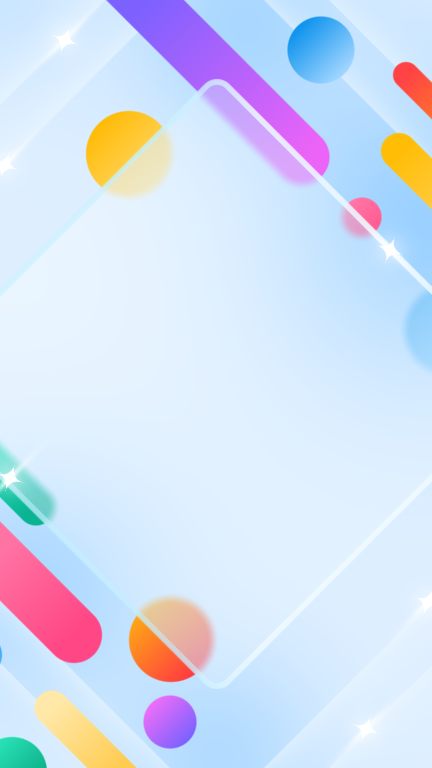
A Shadertoy shader for this background:

```glsl
// A frosted glass diamond over pale blue, ringed by glossy discs and diagonal pills.
// Distance functions draw each part; inside the glass, edges soften and colours pale.
// The canvas is 7.68 units high, with nested diamond bands and star glints on top.

float pixelSize;
float glass;

// Blends a shape over the scene, hazy where the glass covers it.
void paint(inout vec3 scene, float dist, vec3 tint, float haze) {
    float soft = mix(pixelSize, 0.065, glass);
    float cover = 1.0 - smoothstep(-soft, soft, dist);
    scene = mix(scene, tint, cover * (1.0 - haze * glass));
}

// Disc with a gradient along the given direction.
void disc(inout vec3 scene, vec2 q, float radius, vec2 dir, vec3 from, vec3 to, float haze) {
    float t = clamp(dot(q, normalize(dir)) / (2.0 * radius) + 0.5, 0.0, 1.0);
    paint(scene, length(q) - radius, mix(from, to, t), haze);
}

// Endless pill with one round cap; its tail runs down-right (1) or up-left (-1).
void pill(inout vec3 scene, vec2 q, float radius, float tail, float span, vec3 cap, vec3 far, float haze) {
    float along = tail * dot(q, vec2(0.7071, -0.7071));
    float across = dot(q, vec2(0.7071));
    float dist = length(vec2(across, min(along, 0.0))) - radius;
    paint(scene, dist, mix(cap, far, clamp(along / span, 0.0, 1.0)), haze);
}

float blob(vec2 q, float spread) {
    return exp(-dot(q, q) / spread);
}

// Four-pointed star with a thin streak of light along one diagonal.
float glint(vec2 q, float slope) {
    vec2 s = vec2(q.x + slope * q.y, q.y - slope * q.x) * 0.7071;
    float streak = 0.55 * exp(-s.x * s.x / 0.12 - s.y * s.y / 0.0009);
    float halo = 0.35 * blob(q, 0.025);
    q = mat2(0.94, 0.34, -0.34, 0.94) * q;
    float star = 1.0 - (sqrt(abs(q.x)) + sqrt(abs(q.y))) / sqrt(0.18);
    return streak + halo + smoothstep(0.0, 0.25, star);
}

void mainImage(out vec4 fragColor, in vec2 fragCoord) {
    pixelSize = 7.68 / iResolution.y;
    vec2 p = fragCoord * pixelSize;
    vec2 c = p - vec2(2.17, 3.84);

    // Rounded diamond of glass
    vec2 box = abs(vec2(c.x + c.y, c.y - c.x) * 0.7071) - 2.03;
    float pane = length(max(box, 0.0)) + min(max(box.x, box.y), 0.0) - 0.17;
    glass = 1.0 - smoothstep(-pixelSize, pixelSize, pane);

    // Pale ground with soft pools of blue
    float blue = blob(p - vec2(4.3, 5.45), 2.5)
               + 0.75 * blob(p - vec2(0.3, 1.8), 1.5)
               + 0.65 * blob(p - vec2(2.2, 0.1), 1.1)
               + 0.75 * blob(p - vec2(2.4, 7.5), 1.2)
               + 0.3 * blob(p - vec2(0.0, 7.7), 0.9);
    vec3 scene = mix(vec3(0.87, 0.935, 1.0), vec3(0.61, 0.82, 1.0), min(blue, 1.0));

    // Bands of light fading outward from two larger diamonds
    for (int i = 0; i < 2; i++) {
        float e = (abs(c.x) + abs(c.y) - 4.31 - 0.65 * float(i)) * 0.7071;
        float edge = smoothstep(-pixelSize, pixelSize, e);
        scene = mix(scene, vec3(0.93, 0.97, 1.0), edge * 0.6 * exp(-max(e, 0.0) / 0.22));
    }
    float paleSide = blob(p - vec2(0.2, 4.9), 4.0);
    scene = mix(scene, vec3(0.95, 0.98, 1.0), glass * (0.24 + 0.3 * paleSide));

    // Pills
    pill(scene, p - vec2(3.02, 6.11), 0.275, -1.0, 2.2, vec3(0.92, 0.39, 0.97), vec3(0.49, 0.38, 1.0), 0.5);
    pill(scene, p - vec2(4.06, 6.93), 0.13, 1.0, 0.55, vec3(1.0, 0.26, 0.27), vec3(1.0, 0.45, 0.18), 0.5);
    pill(scene, p - vec2(3.99, 6.17), 0.18, 1.0, 0.6, vec3(1.0, 0.74, 0.02), vec3(1.0, 0.79, 0.22), 0.5);
    pill(scene, p - vec2(0.36, 2.61), 0.185, -1.0, 0.6, vec3(0.04, 0.70, 0.57), vec3(0.08, 0.84, 0.69), 0.5);
    pill(scene, p - vec2(0.74, 1.33), 0.28, -1.0, 1.1, vec3(1.0, 0.28, 0.52), vec3(1.0, 0.45, 0.64), 0.5);
    pill(scene, p - vec2(0.52, 0.60), 0.175, 1.0, 0.9, vec3(1.0, 0.91, 0.66), vec3(1.0, 0.80, 0.32), 0.5);

    // Discs
    vec2 fall = vec2(1.0, -1.0);
    disc(scene, p - vec2(1.29, 6.14), 0.43, fall, vec3(1.0, 0.73, 0.02), vec3(1.0, 0.86, 0.46), 0.6);
    disc(scene, p - vec2(3.21, 7.18), 0.335, fall, vec3(0.04, 0.57, 0.93), vec3(0.64, 0.84, 1.0), 0.5);
    disc(scene, p - vec2(3.62, 5.51), 0.195, fall, vec3(1.0, 0.47, 0.66), vec3(1.0, 0.35, 0.56), 0.45);
    disc(scene, p - vec2(4.50, 4.38), 0.45, fall, vec3(0.42, 0.75, 0.97), vec3(0.66, 0.86, 1.0), 0.4);
    disc(scene, p - vec2(1.71, 1.28), 0.42, fall, vec3(1.0, 0.66, 0.08), vec3(1.0, 0.22, 0.26), 0.55);
    disc(scene, p - vec2(1.70, 0.46), 0.265, fall, vec3(0.93, 0.43, 0.97), vec3(0.48, 0.38, 1.0), 0.5);
    disc(scene, p - vec2(0.12, -0.04), 0.35, fall, vec3(0.17, 0.90, 0.73), vec3(0.03, 0.65, 0.50), 0.5);
    disc(scene, p - vec2(-0.20, 1.13), 0.22, fall, vec3(0.1, 0.6, 0.94), vec3(0.3, 0.7, 0.97), 0.5);

    // Bright rim, tinted cyan on the left
    float rim = 1.0 - smoothstep(0.022, 0.022 + 1.5 * pixelSize, abs(pane + 0.02));
    float rightSide = smoothstep(-0.5, 0.5, c.x);
    vec3 rimColor = mix(vec3(0.76, 0.94, 1.0), vec3(0.94, 0.98, 1.0), rightSide);
    scene = mix(scene, rimColor, rim * mix(0.55, 0.8, rightSide));

    // Glints: position and slope of the streak
    vec3 glints[6] = vec3[6](
        vec3(0.65, 7.28, 1.0), vec3(0.05, 6.03, 1.0), vec3(3.90, 5.18, -1.0),
        vec3(4.28, 1.66, 1.0), vec3(3.66, 0.39, 1.0), vec3(0.10, 2.90, 1.0));
    float light = 0.0;
    for (int i = 0; i < 6; i++) light += glint(p - glints[i].xy, glints[i].z);
    scene = mix(scene, vec3(1.0), min(light, 1.0));

    fragColor = vec4(scene, 1.0);
}
```
